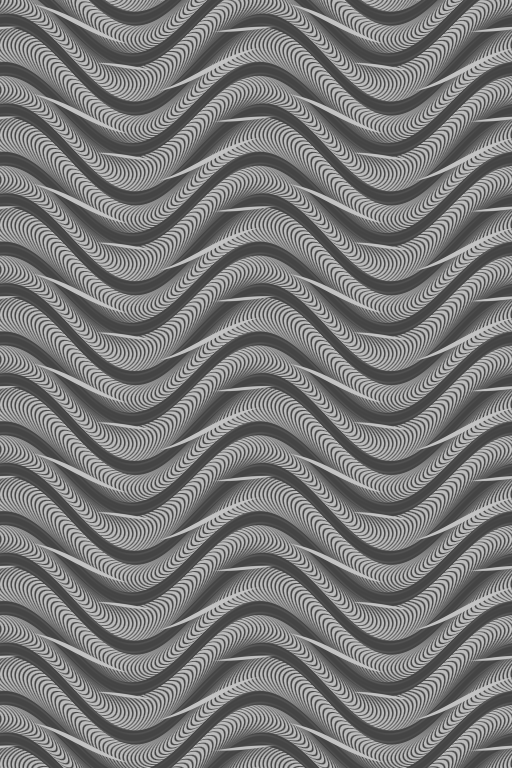
Reproduce this pattern procedurally as a Shadertoy shader.

```glsl
// Op-art waves: light ribbons on charcoal follow a cosine, two per row.
// Each ribbon is a swept stack of bowed strokes, with duty cycle as shading;
// tapered bright slivers run through the dark valleys between ribbons.

const float TAU = 6.2831853;
const float REPEATS_X = 2.0;     // wave cycles across the canvas
const float ROW = 0.351;         // row height, in wavelengths
const float AMPLITUDE = 0.165;
const float CREST_X = 0.02;
const float STROKES = 64.0;      // strokes per wavelength
const vec3 CHARCOAL = vec3(0.268);
const vec3 SILVER = vec3(0.735);

// Signed distance to the nearest row copy of height y.
float wrapRow(float y) {
    return mod(y + 0.5 * ROW, ROW) - 0.5 * ROW;
}

// Antialiased stripes; fades to the mean tone where they become too fine.
float stripes(float phase, float duty) {
    float w = max(2.0 * fwidth(phase), 1e-4);
    float wave = abs(fract(phase) - 0.5) * 2.0;
    float sharp = clamp((duty - wave) / w + 0.5, 0.0, 1.0);
    return mix(sharp, duty, smoothstep(0.9, 1.9, w));
}

// Ribbon of bowed strokes; side picks the edge that dissolves into the dark.
float ribbon(vec2 p, float offset, float side, float px) {
    float angle = TAU * (p.x - CREST_X);
    float center = offset - AMPLITUDE * cos(angle);
    float halfWidth = 0.060 + 0.011 * side * sin(angle + 0.6);
    float d = wrapRow(p.y - center);
    float v = d / halfWidth;

    float bow = 3.2 * (1.0 - min(v * v, 1.6));
    float phase = STROKES * p.x + bow * side;

    float shade = v * side * sin(angle - 0.5);
    float duty = 0.62 - 0.24 * shade;
    duty *= 1.0 - 0.55 * smoothstep(0.1, 1.0, shade);

    float body = smoothstep(px, -px, abs(d) - halfWidth);
    float fringe = 0.22 * smoothstep(1.45, 0.95, abs(v));
    float hairlines = stripes(d * 55.0, 0.4) * fringe;
    return mix(hairlines, stripes(phase, duty), body);
}

// Tapered S-curve from start to end, repeated along both axes.
float sliver(vec2 p, vec2 start, vec2 end, float thickness, float px) {
    float t = fract(p.x - start.x) / (end.x - start.x);
    float inside = step(t, 1.0);
    t = min(t, 1.0);
    float y = mix(start.y, end.y, mix(t, smoothstep(0.0, 1.0, t), 0.6));
    float taper = thickness * pow(sin(0.5 * TAU * t), 1.3);
    float d = abs(wrapRow(p.y - y)) - taper;
    return inside * smoothstep(px, -px, d) * smoothstep(0.0, px, taper);
}

void mainImage(out vec4 fragColor, in vec2 fragCoord) {
    // Wavelength units, measured down from the top edge.
    vec2 p = vec2(fragCoord.x, iResolution.y - fragCoord.y);
    p *= REPEATS_X / iResolution.x;
    float px = 0.7 * REPEATS_X / iResolution.x;

    float light = 0.0;
    for (int i = 0; i < 2; i++) {
        float k = float(i);
        float layer = ribbon(p, 0.34 + k * 0.5 * ROW, 1.0 - 2.0 * k, px);
        light = max(light, layer);
    }

    // Long slivers on both flanks, short ones at trough and crest.
    float glint = sliver(p, vec2(0.11, 0.365), vec2(0.52, 0.525), 0.010, px);
    glint = max(glint, sliver(p, vec2(0.60, 0.71), vec2(1.03, 0.535), 0.010, px));
    glint = max(glint, sliver(p, vec2(0.36, 0.245), vec2(0.62, 0.275), 0.006, px));
    glint = max(glint, sliver(p, vec2(0.82, 0.475), vec2(1.09, 0.455), 0.006, px));

    vec3 color = mix(CHARCOAL, SILVER, light);
    color = mix(color, SILVER * 1.04, glint);
    fragColor = vec4(color, 1.0);
}
```
